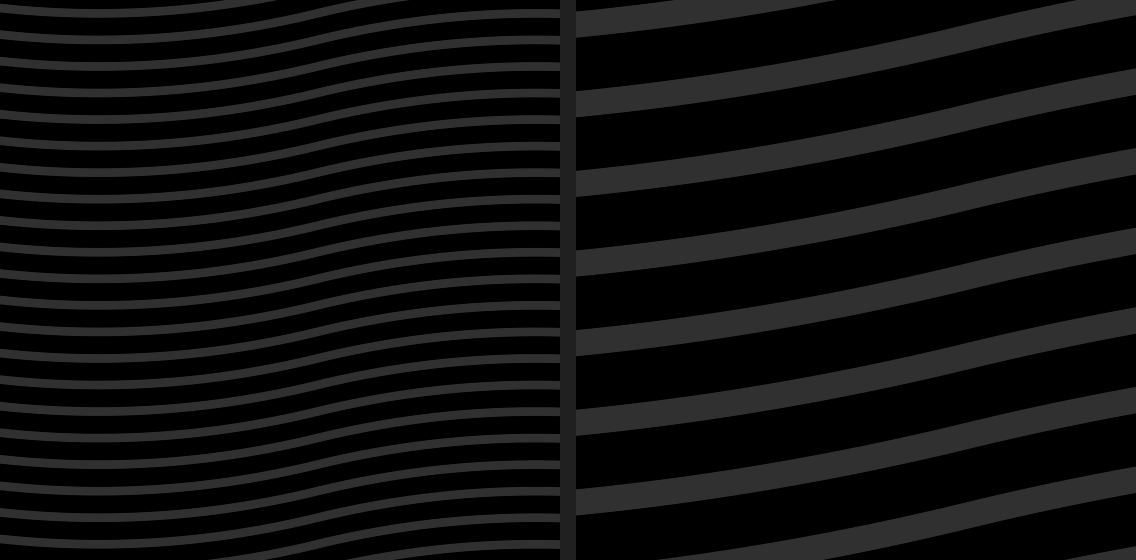
Left: the whole. Right: its middle third, enlarged.
A Shadertoy shader for this pattern:

```glsl
// Stacked grey wavy stripes on black, rising gently from a left trough to a right crest.

const vec3  BACKGROUND   = vec3(0.0);
const vec3  STRIPE_COLOR = vec3(0.19);
const float PERIOD       = 0.0474;         // vertical spacing of stripes
const float STRIPE_WIDTH = 0.0155;         // measured across the stroke
const float TROUGH_X     = 0.176;          // where the wave is lowest
const float HALF_WAVE    = 0.781;          // trough to crest distance
const float RISE         = 2.0 * PERIOD;   // trough to crest height
const float TROUGH_Y     = 0.9761;         // centre of the top stripe at the trough

// Wave of joined parabolic arcs: x = height, y = magnitude of slope
vec2 parabolicWave(float x) {
    float t = (x - TROUGH_X) / HALF_WAVE;
    float s = abs(mod(t + 1.0, 2.0) - 1.0);   // 0 at trough, 1 at crest
    float d = min(s, 1.0 - s);
    float arc = 2.0 * d * d;
    float height = s < 0.5 ? arc : 1.0 - arc;
    return RISE * vec2(height, 4.0 * d / HALF_WAVE);
}

void mainImage(out vec4 fragColor, in vec2 fragCoord) {
    vec2 uv = fragCoord / iResolution.xy;
    float pixel = 1.0 / iResolution.y;

    // Vertical offset to the nearest stripe centre
    vec2 wave = parabolicWave(uv.x);
    float row = (uv.y - TROUGH_Y - wave.x) / PERIOD;
    float offset = abs(fract(row + 0.5) - 0.5) * PERIOD;

    // Divide by the slope length for an even stroke width
    float dist = offset / sqrt(1.0 + wave.y * wave.y) - 0.5 * STRIPE_WIDTH;
    float stripe = 1.0 - smoothstep(-0.6 * pixel, 0.6 * pixel, dist);

    fragColor = vec4(mix(BACKGROUND, STRIPE_COLOR, stripe), 1.0);
}
```
